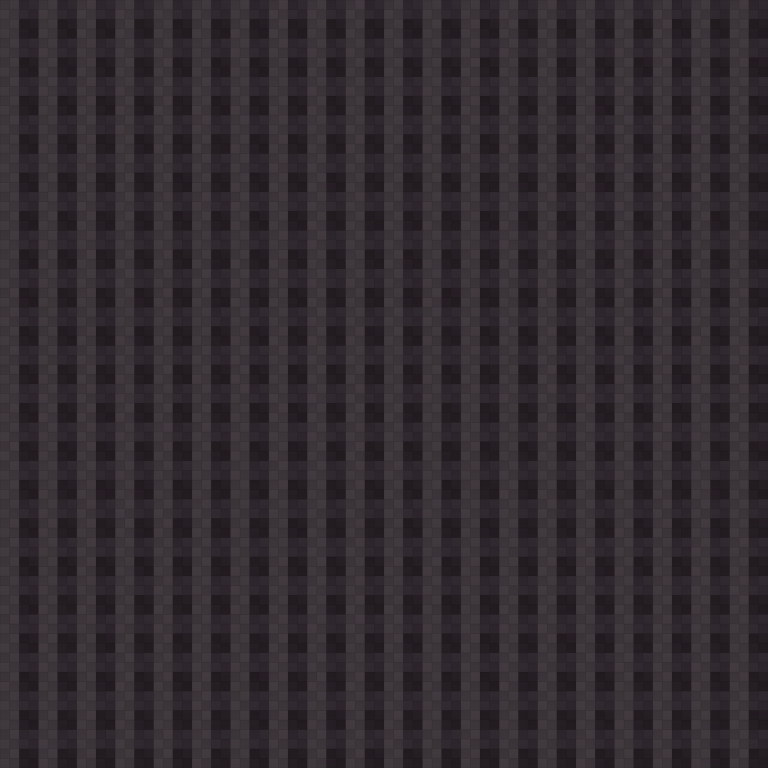
A WebGL 2 fragment shader for this pattern:

```glsl
#version 300 es
precision highp float;
// Dark woven check: light upright bands alternate with columns of dark and
// middle squares. A fine checker of over and under threads, four cells to
// each repeat, adds faint tone steps, thin seams and a slight bevel.

#define REPEATS 20.0
#define CELLS_PER_REPEAT 4.0
#define LIGHT_BAND vec3(0.242, 0.214, 0.233)
#define MID_SQUARE vec3(0.182, 0.154, 0.180)
#define DARK_SQUARE vec3(0.139, 0.112, 0.132)
#define CHECKER_TONE 0.045
#define CELL_VARIATION 0.035
#define SEAM_WIDTH 0.06
#define SEAM_DARKEN 0.16
#define BEVEL_TONE 0.03

uniform vec2 u_resolution;
out vec4 fragColor;

float hash(vec2 p) {
    return fract(sin(dot(p, vec2(127.1, 311.7))) * 43758.5453);
}

// Smooth square wave per axis: 0 in the first half of a period, 1 in the second
vec2 squareWave(vec2 p, vec2 pixel) {
    vec2 edgeDistance = abs(fract(p + 0.25) - 0.5) - 0.25;
    return clamp(edgeDistance / pixel + 0.5, 0.0, 1.0);
}

void main() {
    vec2 uv = gl_FragCoord.xy / u_resolution;
    vec2 pixel = 1.0 / u_resolution;

    // Broad bands and squares
    vec2 band = squareWave(uv * REPEATS, pixel * REPEATS);
    vec3 square = mix(DARK_SQUARE, MID_SQUARE, band.y);
    vec3 color = mix(LIGHT_BAND, square, band.x);

    // Over and under checker, with a small random tone per cell
    float cellCount = REPEATS * CELLS_PER_REPEAT;
    vec2 cellPos = uv * cellCount;
    vec2 cellPixel = pixel * cellCount;
    vec2 thread = squareWave(cellPos * 0.5, cellPixel * 0.5) * 2.0 - 1.0;
    float over = thread.x * thread.y;
    float variation = hash(mod(floor(cellPos), cellCount)) - 0.5;
    float tone = 1.0 + CHECKER_TONE * over + CELL_VARIATION * variation;

    // Bevel lit from above on raised threads
    vec2 local = fract(cellPos) - 0.5;
    tone += BEVEL_TONE * local.y * over;

    // Thin seams keep their strength when narrower than a pixel
    vec2 seamDistance = 0.5 - abs(local);
    vec2 halfWidth = max(vec2(SEAM_WIDTH), cellPixel) * 0.5;
    vec2 coverage = clamp((halfWidth - seamDistance) / cellPixel + 0.5, 0.0, 1.0);
    coverage *= min(vec2(1.0), SEAM_WIDTH / cellPixel);
    tone -= SEAM_DARKEN * max(coverage.x, coverage.y);

    fragColor = vec4(color * tone, 1.0);
}
```
